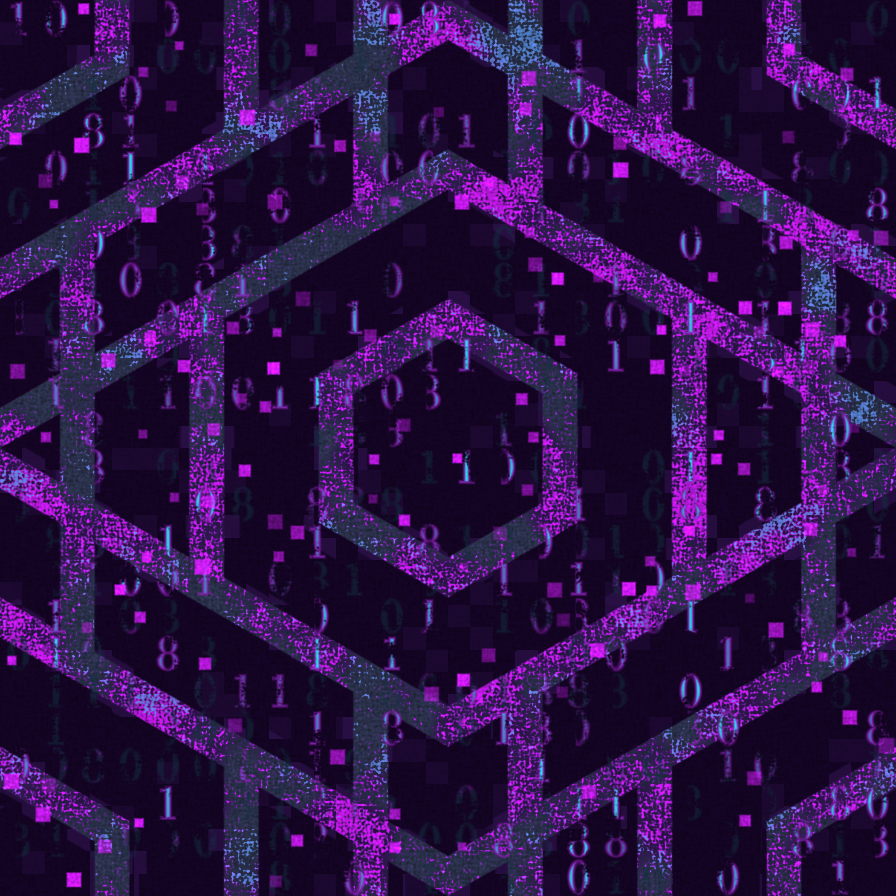
A three.js fragment shader for this pattern:

```glsl
varying vec2 vUv;

const vec3 NIGHT = vec3(0.075, 0.015, 0.135);
const vec3 SLATE = vec3(0.17, 0.20, 0.30);
const vec3 VIOLET = vec3(0.20, 0.08, 0.33);
const vec3 PURPLE = vec3(0.37, 0.12, 0.54);
const vec3 MAGENTA = vec3(0.74, 0.09, 0.88);
const vec3 TEAL = vec3(0.07, 0.19, 0.25);
const vec3 ICE = vec3(0.30, 0.50, 0.78);
const vec3 CYAN = vec3(0.16, 0.88, 0.95);
const float EDGE = 0.0014;          // edge softness
const float RING_STEP = 0.14434;    // apothem growth per ring
const float RING_WIDTH = 0.0387;
const float GLYPH_GRID = 24.0;
const float SPARK_GRID = 28.0;
const float SPARK_SHARE = 0.17;
const float BLOCK_GRID = 40.0;
const float TAU = 6.28319;

float hash(vec2 p) {
  vec3 q = fract(p.xyx * 0.1031);
  q += dot(q, q.yzx + 33.33);
  return fract((q.x + q.y) * q.z);
}

vec2 gradient(vec2 cell, vec2 period) {
  float angle = TAU * hash(mod(cell, period) + period.yx);
  return vec2(cos(angle), sin(angle));
}

// Gradient noise that wraps at the canvas border
float noise(vec2 uv, vec2 period) {
  vec2 p = uv * period, i = floor(p), f = p - i, e = vec2(1.0, 0.0);
  vec2 u = f * f * f * (f * (f * 6.0 - 15.0) + 10.0);
  float low = mix(dot(gradient(i, period), f), dot(gradient(i + e, period), f - e), u.x);
  float high = mix(dot(gradient(i + e.yx, period), f - e.yx),
                   dot(gradient(i + 1.0, period), f - 1.0), u.x);
  return mix(low, high, u.y);
}

float fbm(vec2 uv, float n) {
  return 0.8 * noise(uv, vec2(n)) + 0.5 * noise(uv, vec2(2.0 * n)) + 0.3 * noise(uv, vec2(4.0 * n));
}

float fill(float d, float softness) { return 1.0 - smoothstep(-softness, softness, d); }
float box(vec2 p, vec2 size) { p = abs(p) - size; return max(p.x, p.y); }
float ellipse(vec2 p, vec2 r) { return (length(p / r) - 1.0) * min(r.x, r.y); }

// Three concentric hexagonal bands
float hexRings(vec2 p) {
  p = abs(p);
  float outer = max(p.x, dot(p, vec2(0.5, 0.866))) + 0.5 * RING_WIDTH;
  float ring = clamp(floor(outer / RING_STEP + 0.5), 1.0, 3.0);
  return abs(outer - ring * RING_STEP) - 0.5 * RING_WIDTH;
}

// Centred lattice: one hexagon set in the middle, one on the corners
float lattice(vec2 uv) {
  return min(hexRings(fract(uv) - 0.5), hexRings(fract(uv + 0.5) - 0.5));
}

// Oval with heavy sides and thin top and bottom
float loopMark(vec2 p, vec2 r) {
  return max(ellipse(p, r), -ellipse(p, r * vec2(0.42, 0.9)));
}

float glyph(vec2 p, float kind) {
  float stem = min(box(p, vec2(0.085, 0.43)), box(p + vec2(0.0, 0.41), vec2(0.2, 0.035)));
  stem = min(stem, box(p - vec2(-0.1, 0.33), vec2(0.1, 0.035)));
  float oval = loopMark(p, vec2(0.29, 0.46));
  float stacked = min(loopMark(p - vec2(0.0, 0.22), vec2(0.25, 0.24)),
                      loopMark(p + vec2(0.0, 0.21), vec2(0.29, 0.25)));
  if (kind < 0.32) return oval;
  if (kind < 0.58) return stem;
  if (kind < 0.74) return stacked;
  return max(kind < 0.9 ? stacked : oval, -p.x - 0.06);
}

void main() {
  vec2 uv = vUv, block = floor(uv * BLOCK_GRID);
  float cloud = fbm(uv, 8.0) + 0.08 * cos(TAU * (uv.x - 0.78));
  float grain = noise(uv, vec2(310.0)) + 0.6 * noise(uv, vec2(290.0, 70.0)) + 0.6 * noise(uv, vec2(70.0, 290.0));
  float blockSeed = hash(block + 7.0), chip = hash(floor(uv * 2.0 * BLOCK_GRID) + 19.0);

  // Background with faint blocks and displaced band fragments
  vec3 color = mix(NIGHT * (1.0 + 0.25 * grain), VIOLET, 0.25 * step(0.9, blockSeed));
  vec2 slip = (vec2(hash(block + 51.0), hash(block + 83.0)) - 0.5) * 0.04;
  float ghost = fill(lattice(uv + slip), EDGE) * step(0.6, hash(block + 29.0));
  color = mix(color, VIOLET, 0.55 * ghost);

  // Worn hexagonal bands with thin cracks and frosted chips
  float d = lattice(uv), bandMask = fill(d, EDGE);
  float heat = 0.8 * cloud + 0.75 * grain + 0.3 * (blockSeed - 0.5) + 0.16 * (chip - 0.5);
  float crack = 1.0 - smoothstep(0.015, 0.06, abs(fbm(uv + 0.21, 19.0)));
  vec3 band = mix(SLATE, VIOLET, smoothstep(-0.25, 0.15, cloud + 0.3 * grain));
  band = mix(band, PURPLE, smoothstep(-0.02, 0.2, heat + 0.15 * crack));
  band = mix(band, MAGENTA, smoothstep(0.16, 0.45, heat + 0.13 * crack));
  float frost = 0.7 * fbm(uv + 0.37, 11.0) + 0.5 * grain + 0.4 * (blockSeed - 0.5);
  band = mix(band, ICE, 0.85 * smoothstep(0.3, 0.5, frost));
  color = mix(color, band * (1.0 + 0.35 * grain), 0.94 * bandMask);

  // Loops and strokes in columns, dim to glowing
  vec2 cell = floor(uv * GLYPH_GRID);
  float run = noise((cell + 0.5) / GLYPH_GRID, vec2(13.0, 5.0));
  float mark = glyph(fract(uv * GLYPH_GRID) - 0.5, hash(cell + 171.0));
  float shown = step(hash(cell + 113.0), 0.55 + 0.6 * run) * fill(mark, GLYPH_GRID * EDGE * 1.4);
  float glow = hash(cell + 211.0) + 0.4 * run + 0.2 * cloud + 0.12 * bandMask;
  float erosion = noise(uv, vec2(46.0)) + 0.35 * grain;
  vec3 ink = mix(TEAL, mix(PURPLE, MAGENTA, 0.5), smoothstep(0.5, 0.75, glow + 0.4 * erosion));
  ink = mix(ink, mix(ICE, CYAN, smoothstep(0.85, 1.05, glow)),
            smoothstep(0.01, 0.08, -mark) * smoothstep(0.62, 0.88, glow + 0.6 * erosion));
  color = mix(color, ink, shown * mix(0.5, 0.95, smoothstep(0.4, 0.85, glow)) * smoothstep(-0.4, 0.1, erosion));

  // Scattered small squares
  vec2 site = floor(uv * SPARK_GRID);
  vec2 jitter = vec2(hash(site + 307.0), hash(site + 359.0)) - 0.5;
  float size = mix(0.13, 0.24, hash(site + 401.0));
  float spark = fill(box(fract(uv * SPARK_GRID) - 0.5 - 0.5 * jitter, vec2(size)), SPARK_GRID * EDGE);
  spark *= step(hash(site + 443.0), SPARK_SHARE) * mix(0.25, 1.0, hash(site + 487.0));
  color = mix(color, MAGENTA * (1.2 + 0.3 * grain), spark);
  gl_FragColor = vec4(clamp(color, 0.0, 1.0), 1.0);
}
```
